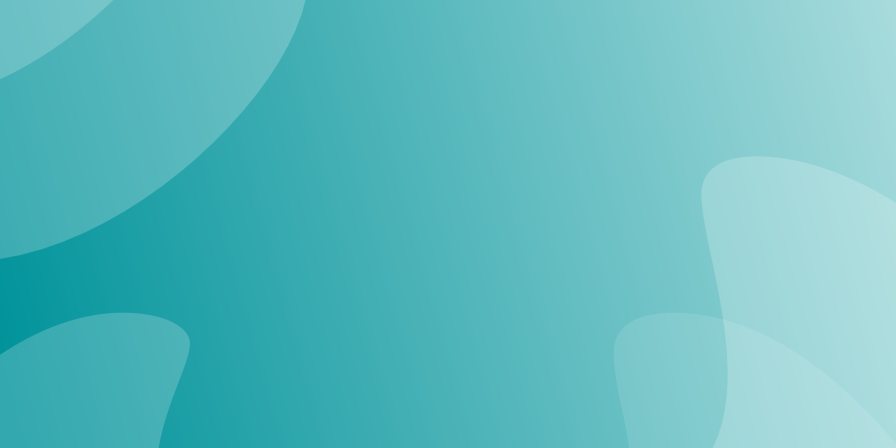
Reproduce this background procedurally as a WebGL 1 fragment shader.

```glsl
precision highp float;
// Teal diagonal gradient with translucent rounded lobes at the corners.
uniform vec2 u_resolution;

const vec3 DEEP_TEAL = vec3(0.0, 0.575, 0.605);
const vec3 PALE_AQUA = vec3(0.66, 0.86, 0.865);
const int CURVE_STEPS = 20;

// Outline state: x = squared distance, y = sign (negative inside).
void addLine(vec2 p, vec2 a, vec2 b, inout vec2 outline) {
  vec2 ab = b - a, ap = p - a;
  vec2 gap = ap - ab * clamp(dot(ap, ab) / max(dot(ab, ab), 1e-9), 0.0, 1.0);
  outline.x = min(outline.x, dot(gap, gap));
  if ((a.y > p.y) != (b.y > p.y) && ap.x < ab.x * ap.y / ab.y) outline.y = -outline.y;
}

vec2 bezier(vec2 a, vec2 b, vec2 c, vec2 d, float t) {
  vec2 bc = mix(b, c, t);
  vec2 left = mix(mix(a, b, t), bc, t);
  vec2 right = mix(bc, mix(c, d, t), t);
  return mix(left, right, t);
}

void addCurve(vec2 p, vec2 a, vec2 b, vec2 c, vec2 d, inout vec2 outline) {
  vec2 previous = a;
  for (int i = 1; i <= CURVE_STEPS; i++) {
    vec2 next = bezier(a, b, c, d, float(i) / float(CURVE_STEPS));
    addLine(p, previous, next, outline);
    previous = next;
  }
}

// Closes the outline through an off-canvas corner and returns its coverage.
float closeShape(vec2 p, vec2 end, vec2 corner, vec2 start, vec2 outline, float pixel) {
  addLine(p, end, corner, outline);
  addLine(p, corner, start, outline);
  return 1.0 - smoothstep(-0.7 * pixel, 0.7 * pixel, outline.y * sqrt(outline.x));
}

// Corner region bounded by a single sweeping arc.
float arcShape(vec2 p, vec2 start, vec2 c1, vec2 c2, vec2 end, vec2 corner, float pixel) {
  vec2 outline = vec2(100.0, 1.0);
  addCurve(p, start, c1, c2, end, outline);
  return closeShape(p, end, corner, start, outline, pixel);
}

// Rounded lobe: a slope up to the crest, a shoulder, then a flank down.
float lobeShape(vec2 p, vec2 start, vec2 c1, vec2 c2, vec2 crest, vec2 c3, vec2 c4,
                vec2 shoulder, vec2 c5, vec2 c6, vec2 end, vec2 corner, float pixel) {
  vec2 outline = vec2(100.0, 1.0);
  addCurve(p, start, c1, c2, crest, outline);
  addCurve(p, crest, c3, c4, shoulder, outline);
  addCurve(p, shoulder, c5, c6, end, outline);
  return closeShape(p, end, corner, start, outline, pixel);
}

vec3 veil(vec3 color, float coverage, float opacity) {
  return mix(color, vec3(1.0), coverage * opacity);
}

void main() {
  // Canvas spans 0..2 across and 0..1 up.
  vec2 p = gl_FragCoord.xy / u_resolution * vec2(2.0, 1.0);
  float pixel = 1.0 / u_resolution.y;
  vec2 topLeft = vec2(-0.2, 1.2);
  vec2 bottomLeft = vec2(-0.2, -0.2);
  vec2 bottomRight = vec2(2.2, -0.2);

  // Slanted background gradient
  float along = (dot(p, vec2(0.96, 0.27)) - 0.05) / 2.14;
  vec3 color = mix(DEEP_TEAL, PALE_AQUA, clamp(along, 0.0, 1.0));

  // Nested arcs, upper left
  float outerArc = arcShape(p, vec2(0.682, 1.0), vec2(0.635, 0.786),
    vec2(0.312, 0.469), vec2(0.0, 0.422), topLeft, pixel);
  float innerArc = arcShape(p, vec2(0.253, 1.0), vec2(0.177, 0.927),
    vec2(0.091, 0.865), vec2(0.0, 0.823), topLeft, pixel);
  color = veil(color, outerArc, 0.22);
  color = veil(color, innerArc, 0.2);

  // Lobe, lower left
  float leftLobe = lobeShape(p, vec2(0.0, 0.208), vec2(0.086, 0.266), vec2(0.182, 0.302),
    vec2(0.273, 0.302), vec2(0.365, 0.302), vec2(0.427, 0.271), vec2(0.424, 0.229),
    vec2(0.419, 0.18), vec2(0.372, 0.102), vec2(0.354, 0.0), bottomLeft, pixel);
  color = veil(color, leftLobe, 0.2);

  // Overlapping lobes, lower right
  float tallLobe = lobeShape(p, vec2(2.0, 0.547), vec2(1.901, 0.609), vec2(1.792, 0.651),
    vec2(1.688, 0.651), vec2(1.609, 0.651), vec2(1.565, 0.622), vec2(1.565, 0.562),
    vec2(1.57, 0.44), vec2(1.677, 0.172), vec2(1.591, 0.0), bottomRight, pixel);
  float lowLobe = lobeShape(p, vec2(2.0, 0.01), vec2(1.849, 0.188), vec2(1.68, 0.302),
    vec2(1.503, 0.302), vec2(1.419, 0.302), vec2(1.37, 0.271), vec2(1.37, 0.214),
    vec2(1.37, 0.141), vec2(1.396, 0.07), vec2(1.404, 0.0), bottomRight, pixel);
  color = veil(color, tallLobe, 0.21);
  color = veil(color, lowLobe, 0.11);

  gl_FragColor = vec4(color, 1.0);
}
```
